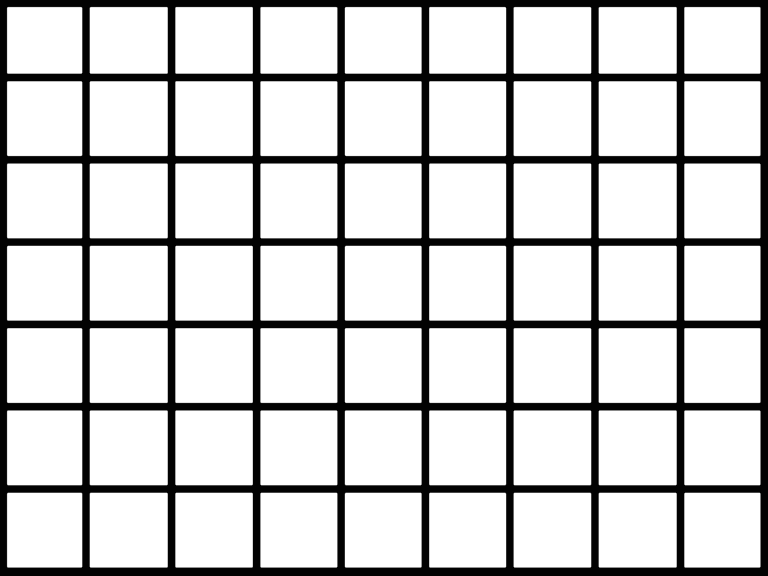
Give the GLSL for this pattern, as a Shadertoy shader.

```glsl
// Lengths are fractions of the canvas height
const vec2 CELLS = vec2(9.0, 7.0);
const vec2 FIRST_LINE = vec2(0.1493, 0.1510);
const vec2 PITCH = vec2(0.14745, 0.1429);
const vec2 BORDER_LOW = vec2(0.0122, 0.0139);
const vec2 BORDER_HIGH = vec2(0.0130, 0.0122);
const float LINE_WIDTH = 0.0130;
const float CORNER_RADIUS = 0.0024;
const vec2 DRIFT = vec2(0.0014, 0.0);
const float DRIFT_PERIOD = 7.0;
const float EDGE_PIXELS = 1.2;
const vec3 LINE_COLOR = vec3(0.006);
const vec3 TILE_COLOR = vec3(1.0);
const float TAU = 6.2831853;

// Centre of the grid lines with the given column and row index
vec2 lineCentre(vec2 index) {
    return FIRST_LINE + index * PITCH + DRIFT * sin(TAU * index / DRIFT_PERIOD);
}

float roundedBox(vec2 p, vec2 halfSize, float radius) {
    vec2 q = abs(p) - halfSize + radius;
    return length(max(q, 0.0)) + min(max(q.x, q.y), 0.0) - radius;
}

// Signed distance to the tile of the cell that holds p
float tileDistance(vec2 p, vec2 canvas) {
    vec2 cell = clamp(floor((p - FIRST_LINE) / PITCH), vec2(-1.0), CELLS - 2.0);

    // The outer frame trims the first and last tiles
    vec2 low = max(lineCentre(cell) + 0.5 * LINE_WIDTH, BORDER_LOW);
    vec2 high = min(lineCentre(cell + 1.0) - 0.5 * LINE_WIDTH, canvas - BORDER_HIGH);
    return roundedBox(p - 0.5 * (low + high), 0.5 * (high - low), CORNER_RADIUS);
}

void mainImage(out vec4 fragColor, in vec2 fragCoord) {
    vec2 p = fragCoord / iResolution.y;
    vec2 canvas = iResolution.xy / iResolution.y;
    float edge = EDGE_PIXELS / iResolution.y;

    float coverage = clamp(0.5 - tileDistance(p, canvas) / edge, 0.0, 1.0);
    fragColor = vec4(mix(LINE_COLOR, TILE_COLOR, coverage), 1.0);
}
```
